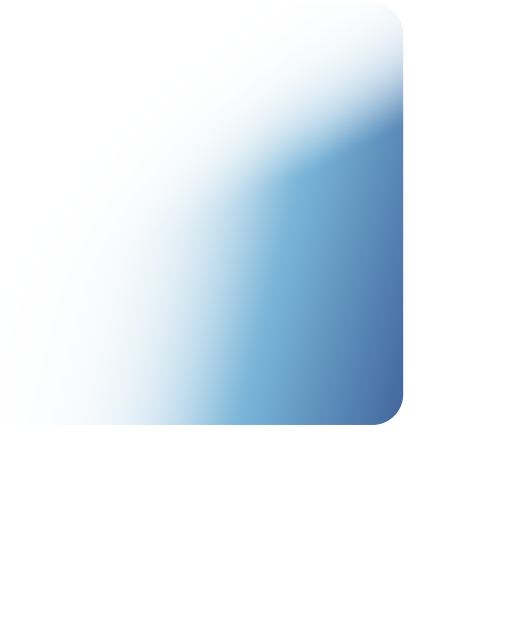
This background is drawn by a WebGL 1 fragment shader. Its source:

```glsl
precision highp float;
// A rounded card on white, running off the left side, with a bent blue glow.
// Two slanted creases meet at an apex: past them lies a linear blue ramp,
// before them the blue fades to white with a rounded falloff.

uniform vec2 u_resolution;

// Lengths are in canvas heights, origin at the lower left.
const vec2 CARD_MIN = vec2(-0.30, 0.336);
const vec2 CARD_MAX = vec2(0.630, 0.995);
const float CARD_RADIUS = 0.048;

const vec2 APEX = vec2(0.479, 0.724);           // where the creases meet
const vec2 RAMP_DIR = vec2(0.971, -0.238);      // across the long crease, into the blue
const vec2 UPPER_DIR = vec2(-0.459, 0.888);     // across the upper crease, into the white
const float RAMP_LENGTH = 0.228;
const float SIDE_FADE = 0.130;
const float UPPER_FADE = 0.086;
const float FADE_RATE = 1.08;
const float FADE_POWER = 1.4;

const vec3 WHITE = vec3(1.0);
const vec3 SKY_BLUE = vec3(0.467, 0.702, 0.843);
const vec3 DEEP_BLUE = vec3(0.267, 0.412, 0.627);

float roundedBox(vec2 p, vec2 lo, vec2 hi, float radius) {
  vec2 q = abs(p - 0.5 * (lo + hi)) - 0.5 * (hi - lo) + radius;
  return length(max(q, 0.0)) + min(max(q.x, q.y), 0.0) - radius;
}

vec3 cardColor(vec2 p) {
  vec2 fromApex = p - APEX;
  float along = dot(fromApex, RAMP_DIR);
  float above = dot(fromApex, UPPER_DIR);

  // Blue ramp, constant before the long crease
  vec3 blue = mix(SKY_BLUE, DEEP_BLUE, clamp(along / RAMP_LENGTH, 0.0, 1.0));

  // Fade to white outside both creases
  vec2 outside = max(vec2(-along / SIDE_FADE, above / UPPER_FADE), 0.0);
  float strength = exp(-FADE_RATE * pow(length(outside), FADE_POWER));
  return mix(WHITE, blue, strength);
}

void main() {
  vec2 p = gl_FragCoord.xy / u_resolution.y;
  float pixel = 1.0 / u_resolution.y;

  float edge = roundedBox(p, CARD_MIN, CARD_MAX, CARD_RADIUS);
  float coverage = clamp(0.5 - edge / pixel, 0.0, 1.0);
  gl_FragColor = vec4(mix(WHITE, cardColor(p), coverage), 1.0);
}
```
